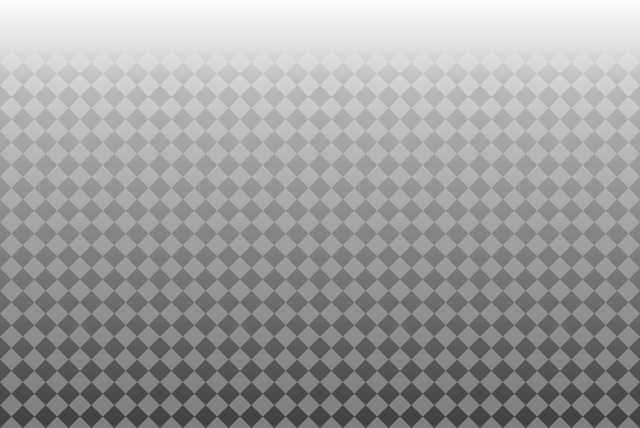
Write a Shadertoy shader that draws this pattern.

```glsl
// Grey diamond checkerboard that dissolves upward into a white glow.

const float CELLS_ACROSS = 28.0;   // diamonds across the canvas width
const float BASE_GREY    = 0.50;   // light diamonds at the bottom edge
const float RISE         = 0.37;   // brightening from bottom to top
const float RISE_POWER   = 1.3;
const float GLOW         = 0.125;  // extra white along the top edge
const float GLOW_FALLOFF = 6.0;
const float GAP_TOP      = 0.08;   // light/dark difference, upper rows
const float GAP_BOTTOM   = 0.25;   // light/dark difference, lower rows
const float GAP_POWER    = 2.4;
const float FADE_START   = 0.08;   // depth where the diamonds appear
const float FADE_END     = 0.21;   // depth where they are fully visible

// Signed distance to the nearest dark diamond, in cells.
float diamondDistance(vec2 p) {
    vec2 offset = abs(fract(p + vec2(0.5, 0.0)) - 0.5);
    return (offset.x + offset.y - 0.5) * inversesqrt(2.0);
}

// Brightness of the light diamonds; depth is 0 at the top, 1 at the bottom.
float lightGrey(float depth) {
    return BASE_GREY + RISE * pow(1.0 - depth, RISE_POWER)
         + GLOW * exp(-GLOW_FALLOFF * depth);
}

// How much darker the dark diamonds are at this depth.
float darkGap(float depth) {
    return mix(GAP_TOP, GAP_BOTTOM, pow(depth, GAP_POWER))
         * smoothstep(FADE_START, FADE_END, depth);
}

void mainImage(out vec4 fragColor, in vec2 fragCoord) {
    float depth = clamp(1.0 - fragCoord.y / iResolution.y, 0.0, 1.0);

    // Square cells anchored at the lower left
    float pixel = CELLS_ACROSS / iResolution.x;
    float edge = diamondDistance(fragCoord * pixel);
    float dark = 1.0 - smoothstep(-0.6 * pixel, 0.6 * pixel, edge);

    float grey = lightGrey(depth) - dark * darkGap(depth);
    fragColor = vec4(vec3(grey), 1.0);
}
```
